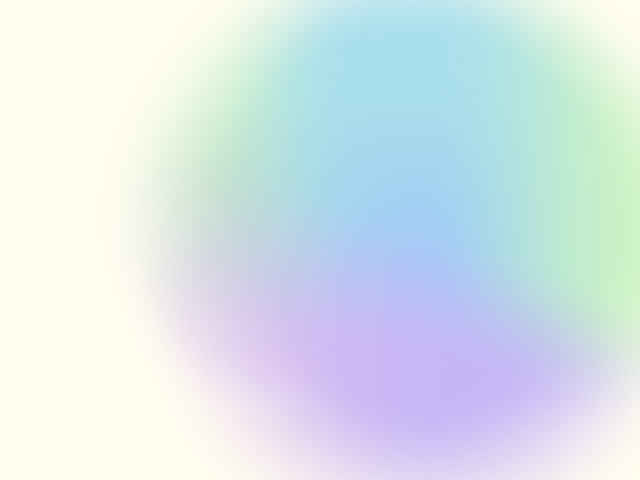
A Shadertoy shader for this background:

```glsl
// A soft pastel cloud on cream: blue core, green flanks and a lilac base.
// Overlapping soft ellipses set its coverage, while a separate colour field
// blends the hues across the cloud. Lengths are in canvas heights.

// Opacity of an ellipse, fading between two relative radii.
float softEllipse(vec2 offset, vec2 radius, float inner, float outer) {
    return 1.0 - smoothstep(inner, outer, length(offset / radius));
}

// Opacity of the cloud, as the union of three ellipses.
float cloudCoverage(vec2 p) {
    // The upper body bends downwards at its flanks.
    vec2 body = p - vec2(0.894, 0.609);
    body.y += 0.08 * body.x + 0.27 * body.x * body.x;
    float bodyHeight = body.y > 0.0 ? 0.452 : 0.42;

    float upper = softEllipse(body, vec2(0.564, bodyHeight), 0.68, 1.24);
    float base = softEllipse(p - vec2(0.875, 0.288), vec2(0.425, 0.345), 0.35, 1.36);
    float side = softEllipse(p - vec2(0.52, 0.375), vec2(0.22, 0.2), 0.5, 1.25);
    return 1.0 - (1.0 - upper) * (1.0 - base) * (1.0 - 0.28 * side);
}

// Hue of the cloud before it fades into the background.
vec3 cloudColor(vec2 p) {
    float x = p.x - 0.868;
    vec3 cyan = mix(vec3(0.645, 0.855, 0.91), vec3(0.667, 0.875, 0.93),
                    smoothstep(0.45, 0.9, p.y));
    vec3 deepBlue = vec3(0.64, 0.795, 0.97);
    vec3 leftGreen = mix(vec3(0.77, 0.89, 0.80), vec3(0.80, 0.945, 0.80),
                         smoothstep(0.6, 0.85, p.y));
    vec3 rightGreen = vec3(0.80, 0.953, 0.765);
    vec3 lilac = mix(vec3(0.85, 0.745, 0.94), vec3(0.775, 0.715, 0.965),
                     smoothstep(0.45, 0.95, p.x));

    // The core deepens towards its lower middle.
    float depth = (1.0 - smoothstep(0.4, 0.85, p.y)) * exp(-x * x / 0.04);
    vec3 color = mix(cyan, deepBlue, depth);

    // Green flanks on either side of the core.
    color = mix(leftGreen, color, smoothstep(0.4, 0.74, p.x));
    color = mix(color, rightGreen, smoothstep(0.9, 1.372, p.x));

    // The lilac boundary falls to the right and softens to the left.
    float boundary = 0.401 - 0.24 * x - 0.32 * x * x;
    float feather = mix(0.25, 0.155, smoothstep(0.4, 0.9, p.x));
    float lilacAmount = 1.0 - smoothstep(-feather, feather, p.y - boundary);
    return mix(color, lilac, lilacAmount);
}

void mainImage(out vec4 fragColor, in vec2 fragCoord) {
    vec2 p = fragCoord / iResolution.y;
    vec3 cream = vec3(1.0, 0.99, 0.94);
    fragColor = vec4(mix(cream, cloudColor(p), cloudCoverage(p)), 1.0);
}
```
